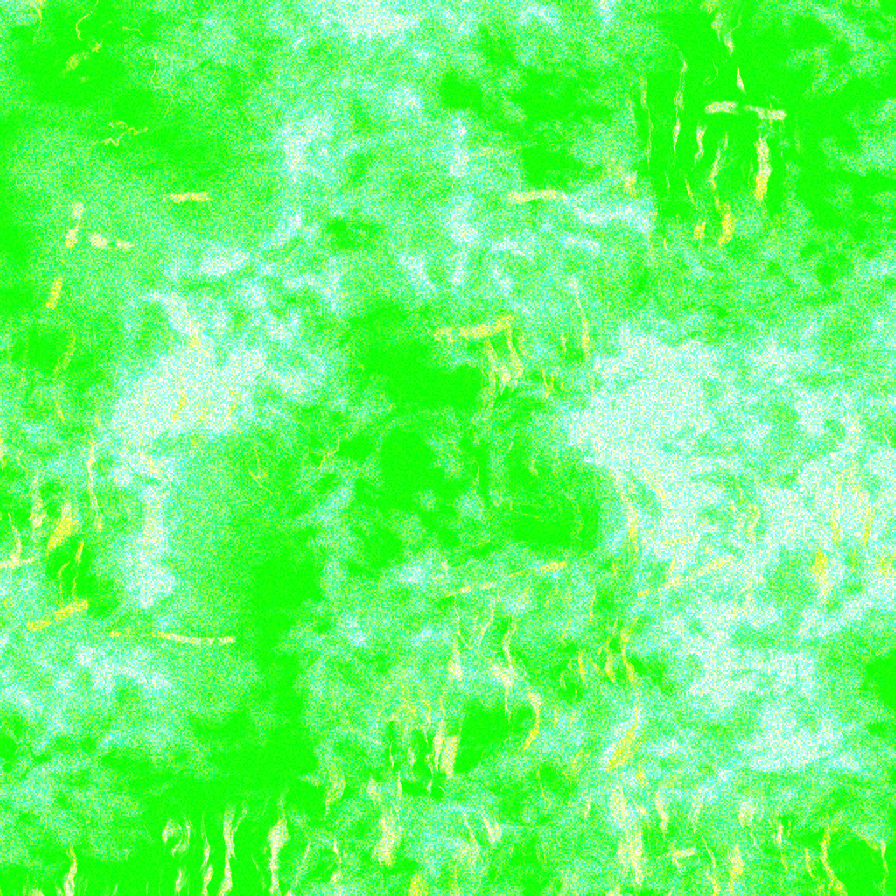
A WebGL 1 fragment shader for this texture:

```glsl
precision highp float;
// Weathered, grainy plaster in vivid green and mint with cream scrapes.
uniform vec2 u_resolution;

const vec3 DEEP = vec3(0.09, 1.0, 0.02);
const vec3 LEAF = vec3(0.37, 1.0, 0.38);
const vec3 MINT = vec3(0.45, 1.0, 0.57);
const vec3 AQUA = vec3(0.53, 1.0, 0.75);
const vec3 PALE = vec3(0.76, 1.0, 0.90);
const vec3 CREAM = vec3(0.93, 1.0, 0.70);
const vec3 YELLOW = vec3(0.88, 1.0, 0.34);
const float GRAIN_CELLS = 512.0;

vec2 hash2(vec2 p) {
  vec3 q = fract(p.xyx * vec3(0.1031, 0.1030, 0.0973));
  q += dot(q, q.yzx + 33.33);
  return fract((q.xx + q.yz) * q.zy);
}

float noise(vec2 p) {
  vec2 cell = floor(p);
  vec2 f = fract(p);
  f = f * f * (3.0 - 2.0 * f);
  float low = mix(hash2(cell).x, hash2(cell + vec2(1.0, 0.0)).x, f.x);
  float high = mix(hash2(cell + vec2(0.0, 1.0)).x, hash2(cell + 1.0).x, f.x);
  return mix(low, high, f.y);
}

float fbm(vec2 p) {
  float sum = 0.0;
  float weight = 0.5;
  for (int i = 0; i < 5; i++) {
    sum += weight * noise(p);
    p = mat2(1.6, 1.2, -1.2, 1.6) * p + 17.3;
    weight *= 0.5;
  }
  return sum / 0.96875;
}

float ramp(float a, float b, float x) {
  return clamp((x - a) / (b - a), 0.0, 1.0);
}

// Thin line where a noise field crosses its middle value.
float crease(float field, float width) {
  return 1.0 - smoothstep(0.0, width, abs(field - 0.5));
}

// Scattered trowel strokes, mostly level, some upright.
float strokes(vec2 p) {
  vec2 home = floor(p);
  float mask = 0.0;
  for (int y = -1; y <= 1; y++) {
    for (int x = -1; x <= 1; x++) {
      vec2 cell = home + vec2(float(x), float(y));
      vec2 place = hash2(cell + 5.7);
      vec2 kind = hash2(cell + 41.3);
      vec2 shape = hash2(cell + 83.9);
      float angle = mix(-0.2, 0.4, shape.x) + 1.45 * step(0.75, kind.y);
      vec2 along = vec2(cos(angle), sin(angle));
      vec2 d = p - cell - place;
      float reach = mix(0.15, 0.42, shape.y);
      d -= along * clamp(dot(d, along), -reach, reach);
      float width = mix(0.025, 0.07, place.x);
      float stroke = 1.0 - smoothstep(width * 0.4, width, length(d));
      mask = max(mask, stroke * step(kind.x, 0.5));
    }
  }
  return mask;
}

vec3 plasterColor(float tone) {
  vec3 color = mix(DEEP, LEAF, ramp(0.06, 0.41, tone));
  color = mix(color, MINT, ramp(0.41, 0.63, tone));
  color = mix(color, AQUA, ramp(0.63, 0.80, tone));
  return mix(color, PALE, ramp(0.80, 0.97, tone));
}

void main() {
  vec2 uv = gl_FragCoord.xy / min(u_resolution.x, u_resolution.y);
  vec2 warp = vec2(fbm(uv * 14.0 + 3.1), fbm(uv * 14.0 + 61.7)) - 0.5;
  vec2 p = uv + 0.05 * warp;

  // Cloudy tone with crisp smudges, calmed inside soft green stains.
  float broad = fbm(uv * 3.3 + 8.4) - 0.5;
  float mid = fbm(p * vec2(10.0, 12.0) + 29.0) - 0.5;
  float fine = fbm(p * vec2(42.0, 50.0) + 71.0) - 0.5;
  float stain = smoothstep(0.58, 0.86, noise(uv * 5.5 + 0.02 * warp + 12.6));
  float tone = 0.52 + 1.7 * broad + 1.15 * mid * (1.0 - 0.5 * stain);
  tone += 1.2 * fine * (1.0 - 0.7 * stain) - 0.42 * stain;
  float darkPatch = smoothstep(0.5, 0.7, noise(uv * 9.0 + 52.0));
  tone -= 0.2 * darkPatch * crease(fbm(p * 13.0 + 90.0), 0.022);

  // Broken scrapes, upright drips and hairline creases.
  float wear = smoothstep(0.36, 0.60, fbm(uv * vec2(75.0, 60.0) + 15.0));
  float scrape = strokes((uv + 0.022 * warp) * 5.5 + 2.0) * wear;
  float dripPatch = smoothstep(0.52, 0.75, noise(uv * 5.0 + 36.0));
  float drip = smoothstep(0.55, 0.78, fbm(p * vec2(95.0, 24.0) + 7.0)) * dripPatch;
  float creasePatch = smoothstep(0.55, 0.75, noise(uv * 6.0 + 77.0));
  float hairline = crease(fbm(p * 9.0 + 44.0), 0.018) * creasePatch * wear;
  float warm = clamp(max(scrape * 0.85, max(drip, hairline * 0.7)), 0.0, 1.0);

  vec3 scrapeColor = mix(YELLOW, CREAM, smoothstep(0.3, 0.55, noise(uv * 13.0 + 19.0)));
  vec3 color = mix(plasterColor(tone), scrapeColor, warm);

  // Fine coloured grain, faint in the deepest green.
  vec2 grain = hash2(floor(uv * GRAIN_CELLS) + 0.5) - 0.5;
  float strength = mix(0.12, 0.50, smoothstep(0.0, 0.35, tone + warm));
  color.rb += grain * strength;
  gl_FragColor = vec4(clamp(color, 0.0, 1.0), 1.0);
}
```
